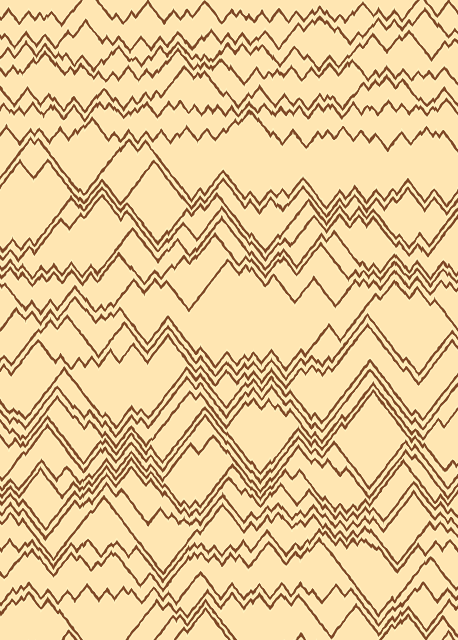
Write a WebGL 2 fragment shader that draws this pattern.

```glsl
#version 300 es
precision highp float;

uniform vec2 u_resolution;
out vec4 fragColor;

const float SLOPE = 1.3;

// Integer hash giving two values in 0..1
vec2 hash2(ivec2 cell) {
    uvec2 q = uvec2(cell + 4096);
    uint h = q.x * 1597334677u ^ q.y * 3812015801u;
    h = (h ^ (h >> 15)) * 2246822519u;
    h = (h ^ (h >> 13)) * 3266489917u;
    h ^= h >> 16;
    return vec2(h & 65535u, h >> 16) / 65535.0;
}

float valueNoise(vec2 p) {
    ivec2 i = ivec2(floor(p));
    vec2 f = smoothstep(0.0, 1.0, fract(p));
    float top = mix(hash2(i).x, hash2(i + ivec2(1, 0)).x, f.x);
    float bottom = mix(hash2(i + ivec2(0, 1)).x, hash2(i + ivec2(1, 1)).x, f.x);
    return mix(top, bottom, f.y);
}

// Earliest front from scattered seeds: a zigzag of peaks and valleys
float tents(float x, float spacing, float jitter, int row) {
    int cell = int(floor(x / spacing));
    float front = 10.0;
    for (int j = -2; j <= 2; j++) {
        vec2 seed = hash2(ivec2(cell + j, row));
        float center = (float(cell + j) + 0.1 + 0.8 * seed.x) * spacing;
        front = min(front, seed.y * jitter * spacing + SLOPE * abs(x - center));
    }
    return front;
}

void main() {
    vec2 p = gl_FragCoord.xy / u_resolution.y;
    float pixel = 1.0 / u_resolution.y;
    p.y = 1.0 - p.y;

    // Slightly knobbly strokes
    p.y += 0.0034 * (valueNoise(p * 190.0) - 0.5);

    // Each front follows the last one unless its own seeds arrive later
    float front = -0.05;
    float nearest = 1.0;
    for (int n = 0; n < 40; n++) {
        float start = float(n) * 0.029 - 0.03;
        float age = smoothstep(3.0, 13.0, float(n));
        vec2 size = hash2(ivec2(n, 901));
        vec2 pace = hash2(ivec2(n, 733));
        float spacing = mix(0.07, 0.12, size.x) * mix(1.0, 1.6, age);
        float coarse = tents(p.x, spacing, 0.8, n * 2 + 11);
        float scallops = tents(p.x, mix(0.022, 0.034, pace.y), 0.45, n * 2 + 12);
        float cap = mix(0.035, 0.08, age) + mix(0.03, 0.13, age) * size.y;
        float arrival = start + min(coarse, cap + scallops);
        front = max(front + mix(0.011, 0.016, pace.x), arrival);
        nearest = min(nearest, abs(p.y - front));
    }
    float dist = nearest / sqrt(1.0 + SLOPE * SLOPE);

    // Brown stroke with a pale rim on cream
    vec3 cream = vec3(1.0, 0.90, 0.70);
    vec3 paleRim = vec3(1.0, 0.95, 0.75);
    vec3 brown = vec3(0.49, 0.27, 0.14);
    float soft = max(0.0009, 0.5 * pixel);
    float stroke = 1.0 - smoothstep(0.0018 - soft, 0.0018 + soft, dist);
    float rim = 1.0 - smoothstep(0.0034, 0.0034 + soft, dist);
    vec3 color = mix(mix(cream, paleRim, rim), brown, stroke);
    fragColor = vec4(color, 1.0);
}
```
